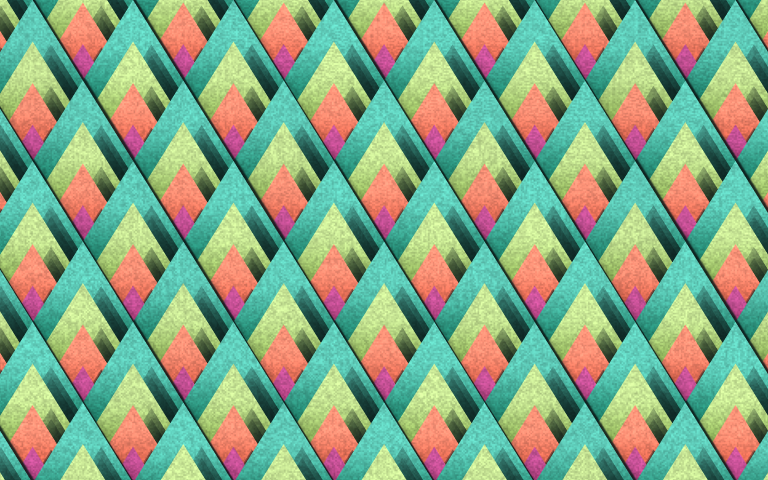
Give the GLSL for this pattern, as a WebGL 1 fragment shader.

```glsl
precision highp float;
uniform vec2 u_resolution;

#define TILE vec2(0.2092, 0.3354)   // diamond size, canvas height = 1
#define ORIGIN_X 0.068              // x of the first apex on the top edge
#define STEP 0.258                  // apex spacing of the nested layers
#define SHADOW_WIDTH 0.165
#define SHADOW_START 0.20
#define SEAM_WIDTH 0.022
#define GRAIN 0.17
#define TEAL vec3(0.36, 0.77, 0.70)
#define LIME vec3(0.75, 0.86, 0.56)
#define CORAL vec3(0.95, 0.55, 0.45)
#define PLUM vec3(0.75, 0.31, 0.57)
#define INK vec3(0.05, 0.10, 0.10)

float hash(vec2 p) {
  return fract(sin(dot(p, vec2(127.1, 311.7))) * 43758.5453);
}

float noise(vec2 p) {
  vec2 i = floor(p), f = fract(p);
  f = f * f * (3.0 - 2.0 * f);
  return mix(mix(hash(i), hash(i + vec2(1.0, 0.0)), f.x),
             mix(hash(i + vec2(0.0, 1.0)), hash(i + 1.0), f.x), f.y);
}

vec3 layerColor(float k) {
  vec3 c = mix(TEAL, LIME, step(0.5, k));
  c = mix(c, CORAL, step(1.5, k));
  return mix(c, PLUM, step(2.5, k));
}

vec3 scales(vec2 p) {
  // Diagonal axes: f.x grows from the upper left edge, f.y from the upper right
  vec2 q = vec2(p.x - ORIGIN_X, 1.0 - p.y) / TILE;
  vec2 diag = vec2(q.y + q.x, q.y - q.x);
  vec2 cell = floor(diag), f = diag - cell;

  // Layer fill, deepening towards its foot
  float k = min(floor(min(f.x, f.y) / STEP), 3.0);
  float apex = k * STEP;
  float reach = 0.5 * (1.0 + min(apex + STEP, 1.0)) - apex;
  float depth = (0.5 * (f.x + f.y) - apex) / reach;
  vec3 base = layerColor(k);
  vec3 col = mix(base * 1.05, base * base * 0.85,
                 smoothstep(0.35, 1.05, depth) * (1.0 - 0.22 * k));

  // Two stepped shadows to the right of each inner layer
  for (int i = 1; i < 4; i++) {
    float s = float(i) * STEP;
    float along = f.x - s - SHADOW_START;
    float fade = clamp(along / (1.0 - s - SHADOW_START), 0.0, 1.0);
    float under = step(f.y, s);
    float wide = under * step(s - SHADOW_WIDTH, f.y) * step(0.0, along);
    float narrow = under * step(s - 0.6 * SHADOW_WIDTH, f.y) * step(0.07, along);
    col = mix(col, INK, wide * mix(0.26, 0.75, fade));
    col = mix(col, INK, narrow * mix(0.15, 0.5, fade));
  }

  // Dark seam below the neighbour's right edge, uneven from tile to tile
  float seam = SEAM_WIDTH * (0.5 + hash(cell + 3.0));
  col = mix(col, INK, 0.85 * smoothstep(1.0 - 1.6 * seam, 1.0 - 0.6 * seam, f.y));
  col *= 1.0 - 0.16 * smoothstep(0.90, 1.0, f.y);
  return col * (0.98 + 0.04 * hash(cell));
}

void main() {
  // 3 x 3 samples smooth every edge
  vec3 col = vec3(0.0);
  for (int j = 0; j < 3; j++) {
    for (int i = 0; i < 3; i++) {
      vec2 offset = (vec2(float(i), float(j)) - 1.0) / 3.0;
      col += scales((gl_FragCoord.xy + offset) / u_resolution.y);
    }
  }
  col /= 9.0;

  // Paper grain
  vec2 p = gl_FragCoord.xy / u_resolution.y;
  float grain = 0.65 * noise(p * 300.0) + 0.35 * noise(p * 150.0 + 17.0) - 0.5;
  col *= 1.0 + 2.0 * GRAIN * grain;
  gl_FragColor = vec4(clamp(col, 0.0, 1.0), 1.0);
}
```
